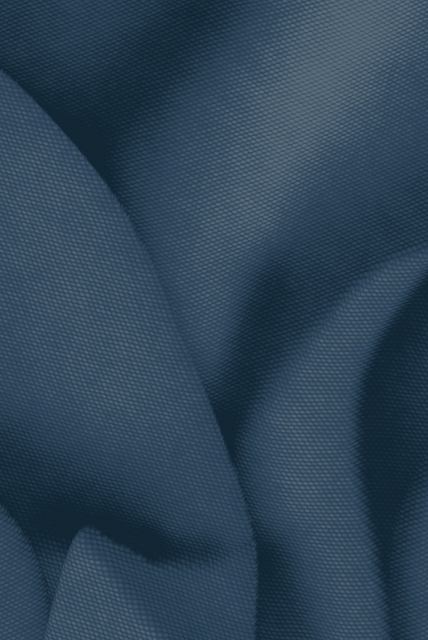
Reproduce this texture procedurally as a Shadertoy shader.

```glsl
// Draped blue woven cloth: soft overlapping folds with a fine thread pattern.

const float PITCH = 0.0086;   // thread spacing, in canvas heights

float hash(vec2 p) {
    p = fract(p * vec2(0.1031, 0.1137));
    p += dot(p, p.yx + 33.33);
    return fract((p.x + p.y) * p.x * 17.0);
}

vec2 gradientAt(vec2 cell) {
    float a = 6.2832 * hash(cell);
    return vec2(cos(a), sin(a));
}

float gradientNoise(vec2 p) {
    vec2 i = floor(p), f = fract(p), e = vec2(0, 1);
    vec2 u = f * f * f * (f * (f * 6.0 - 15.0) + 10.0);
    float low = mix(dot(gradientAt(i), f), dot(gradientAt(i + e.yx), f - e.yx), u.x);
    float high = mix(dot(gradientAt(i + e.xy), f - e.xy), dot(gradientAt(i + e.yy), f - e.yy), u.x);
    return mix(low, high, u.y);
}

// Smooth curve through eight evenly spaced knots, t in 0..1
float spline(float t, float k[8]) {
    float s = clamp(t, 0.0, 1.0) * 7.0;
    int i = int(min(floor(s), 6.0));
    float f = s - float(i);
    float a = k[max(i - 1, 0)], b = k[i], c = k[i + 1], d = k[min(i + 2, 7)];
    return b + 0.5 * f * (c - a + f * (2.0 * a - 5.0 * b + 4.0 * c - d + f * (3.0 * (b - c) + d - a)));
}

float bell(float d, float width) {
    return exp(-d * d / (width * width));
}

// Soft band of light or shade around a segment
float band(vec2 p, vec2 a, vec2 b, float width) {
    vec2 ab = b - a;
    float h = clamp(dot(p - a, ab) / dot(ab, ab), 0.0, 1.0);
    return bell(length(p - a - ab * h), width);
}

float castShadow(float d, float reach) {
    return exp(-max(d, 0.0) / reach);
}

// Lay a fold over the cloth; x is tone, y is thread angle
vec2 layFold(vec2 cloth, float tone, float angle, float d, float soft) {
    float cover = smoothstep(-soft, soft, d);
    return vec2(mix(cloth.x, tone, cover), d > 0.0 ? angle : cloth.y);
}

// Staggered oval threads with slight variation, about -0.5 to 0.5
float weave(vec2 p) {
    vec2 q = p / (PITCH * vec2(1.0, 0.72));
    q += 0.3 * vec2(gradientNoise(q * 0.13), gradientNoise(q * 0.13 + 40.0));
    float row = floor(q.y);
    q.x += 0.5 * mod(row, 2.0);
    vec2 f = fract(q) - 0.5;
    f.y += 0.25 * f.x;
    float thread = 1.0 - smoothstep(0.15, 0.6, length(f * vec2(0.85, 1.1)));
    return thread * (0.8 + 0.4 * hash(vec2(floor(q.x), row))) - 0.45;
}

vec2 drape(vec2 p) {
    float x = p.x, y = p.y;

    // Back cloth: a long diagonal ridge between two valleys
    float ridge = x - spline(y, float[8](0.32, 0.32, 0.32, 0.325, 0.365, 0.42, 0.48, 0.56));
    float ridgeWidth = ridge < 0.0 ? 0.16 : mix(0.035, 0.11, smoothstep(0.45, 1.0, y));
    float tone = 0.36 + 0.34 * bell(ridge, ridgeWidth) * smoothstep(0.28, 0.5, y);
    tone += 0.17 * band(p, vec2(0.64, 0.98), vec2(0.56, 0.84), 0.13);
    tone -= 0.26 * band(p, vec2(0.33, 1.0), vec2(0.14, 0.77), 0.075);
    tone -= 0.10 * band(p, vec2(0.0, 1.0), vec2(0.08, 0.86), 0.07);
    tone -= 0.22 * band(p, vec2(0.40, 0.56), vec2(0.36, 0.25), 0.06);
    tone -= 0.12 * band(p, vec2(0.667, 0.68), vec2(0.48, 0.52), 0.08);
    vec2 cloth = vec2(tone, 0.35);

    // Right fold, rounding over into a deep hollow
    float crest = spline(x / 0.667, float[8](0.1, 0.1, 0.1, 0.15, 0.33, 0.46, 0.563, 0.61)) - y;
    float brink = x - spline(y, float[8](0.612, 0.588, 0.562, 0.576, 0.667, 0.8, 0.9, 1.0));
    tone = 0.27 + 0.31 * bell(brink + 0.075, 0.10);
    tone += 0.10 * band(p, vec2(0.43, 0.34), vec2(0.44, 0.22), 0.05);
    tone -= 0.20 * band(p, vec2(0.43, 0.13), vec2(0.48, 0.0), 0.04);
    float hollow = 0.06 + 0.24 * smoothstep(0.02, 0.12, brink) * smoothstep(0.15, 0.5, y);
    tone = mix(tone, hollow, smoothstep(-0.022, 0.014, brink));
    cloth = layFold(cloth, tone, -0.04, crest, mix(0.06, 0.018, smoothstep(0.36, 0.58, x)));

    // Lower right fold
    float corner = x - spline(y, float[8](0.613, 0.61, 0.665, 0.8, 0.9, 1.0, 1.0, 1.0));
    cloth = layFold(cloth, 0.15 + 0.32 * smoothstep(0.0, 0.06, corner), 0.5, corner, 0.007);

    // Large left fold and its shadow
    float flank = 0.87 * (spline(y, float[8](0.397, 0.399, 0.36, 0.304, 0.247, 0.165, 0.04, -0.12)) - x);
    cloth.x -= 0.24 * castShadow(-flank, 0.035);
    tone = 0.47 + 0.13 * band(p, vec2(0.06, 0.70), vec2(0.18, 0.42), 0.14);
    tone -= 0.32 * band(p, vec2(0.0, 0.28), vec2(0.17, 0.19), 0.085);
    tone -= 0.22 * band(p, vec2(0.08, 0.18), vec2(0.22, 0.15), 0.04);
    tone -= 0.30 * band(p, vec2(0.24, 0.135), vec2(0.32, 0.135), 0.035);
    tone -= 0.12 * castShadow(flank, 0.014);
    cloth = layFold(cloth, tone, -0.22, flank, 0.004);

    // Lower left corner fold
    float cuff = spline(y, float[8](0.085, 0.052, -0.06, -0.2, -0.3, -0.4, -0.5, -0.6)) - x;
    cloth.x -= 0.22 * castShadow(-cuff, 0.03) * smoothstep(0.3, 0.22, y);
    cloth = layFold(cloth, 0.50 - 0.32 * castShadow(cuff, 0.018), 0.4, cuff, 0.005);

    // Small rolled fold at the bottom
    float roll = spline(x / 0.42, float[8](-0.3, -0.03, 0.167, 0.155, 0.125, 0.115, 0.135, 0.17)) - y;
    float crease = dot(p - vec2(0.15, 0.14), normalize(vec2(0.14, 0.11)));
    tone = mix(0.59, 0.36, smoothstep(-0.02, 0.012, crease)) + 0.12 * smoothstep(0.02, 0.12, crease);
    tone -= 0.16 * castShadow(roll, 0.012) + 0.15 * castShadow(flank, 0.02);
    float soft = mix(0.006, 0.03, smoothstep(0.18, 0.34, x));
    return layFold(cloth, tone, -0.3, min(roll, flank), min(soft, 0.006 + max(flank, 0.0)));
}

vec3 dye(float tone) {
    vec3 c = mix(vec3(0.065, 0.145, 0.20), vec3(0.18, 0.27, 0.35), smoothstep(0.0, 0.46, tone));
    return mix(c, vec3(0.35, 0.415, 0.465), smoothstep(0.40, 0.95, tone));
}

void mainImage(out vec4 fragColor, in vec2 fragCoord) {
    vec2 p = fragCoord / iResolution.y;
    vec2 cloth = drape(p);
    float c = cos(cloth.y), s = sin(cloth.y);
    vec2 q = mat2(c, -s, s, c) * p + vec2(0.01, 0.03) * cloth.x;
    float detail = smoothstep(1.2, 3.0, PITCH * iResolution.y);
    float thread = weave(q) * detail;
    float slub = gradientNoise(p * 22.0) + 0.7 * gradientNoise(q * vec2(70.0, 110.0));
    float tone = max(cloth.x, 0.02);
    tone += thread * (0.10 + 0.30 * tone) + 0.045 * slub;
    vec3 color = dye(tone) + vec3(-0.015, 0.0, 0.02) * (0.3 - thread) * smoothstep(0.1, 0.5, cloth.x);
    fragColor = vec4(color, 1.0);
}
```
